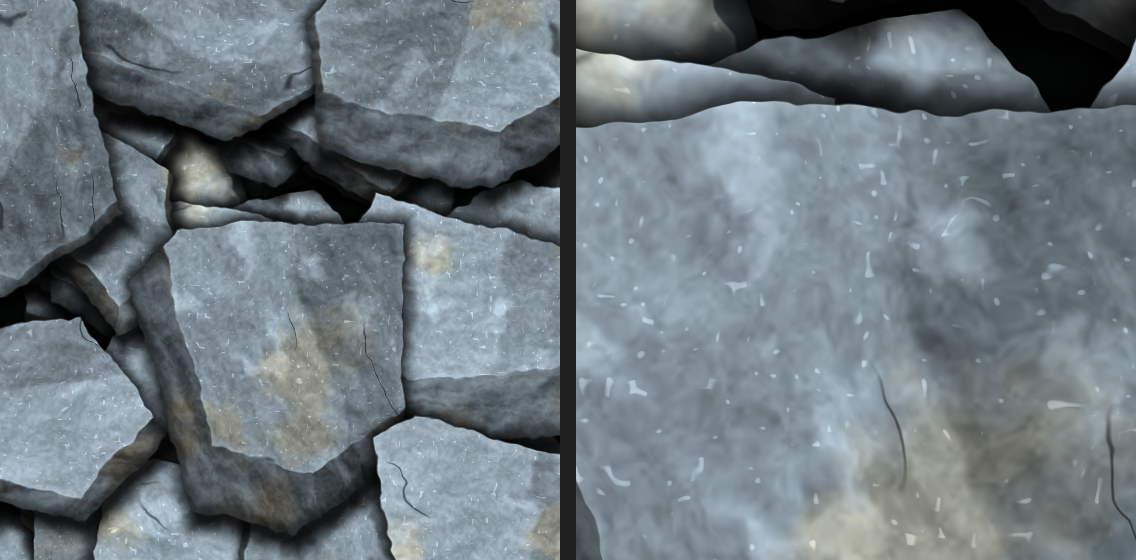
Left: the whole. Right: its middle third, enlarged.
Reproduce this texture procedurally as a Shadertoy shader.

```glsl
// Heap of angular blue-grey slate slabs with broken sides and dark gaps.

float hash(vec2 p) {
    vec3 q = fract(vec3(p.xyx) * 0.1031);
    q += dot(q, q.yzx + 33.33);
    return fract((q.x + q.y) * q.z);
}

float noise(vec2 p) {
    vec2 i = floor(p), f = fract(p);
    f = f * f * (3.0 - 2.0 * f);
    return mix(mix(hash(i), hash(i + vec2(1, 0)), f.x),
               mix(hash(i + vec2(0, 1)), hash(i + vec2(1, 1)), f.x), f.y);
}

float fbm(vec2 p) {
    float sum = 0.0, amp = 0.5;
    for (int i = 0; i < 5; i++) {
        sum += amp * noise(p);
        p = mat2(1.6, 1.2, -1.2, 1.6) * p + 7.3;
        amp *= 0.5;
    }
    return sum;
}

// Stone surface: side is 0 on the upper face and 1 on the broken flank.
vec3 stone(vec2 p, vec2 axis, float seed, float faceSeed, float side, float edge) {
    vec2 q = p + seed * 37.0;
    vec2 along = vec2(dot(q, axis), dot(q, vec2(-axis.y, axis.x)));
    float mottle = fbm(q * 7.0) - 0.48;
    float chips = fbm(along * vec2(18, 30)) - fbm(along * vec2(18, 30) + vec2(0.15, -0.3));
    float grain = noise(q * 230.0) + noise(q * 120.0) - 1.0;

    // Upper face, split into two planes by a wavering ridge
    float ridge = dot(p, vec2(cos(seed * 40.0), sin(seed * 40.0))) + 0.09 * mottle + 0.04;
    float top = 0.93 + 0.26 * seed + 0.45 * mottle + 0.5 * chips + 0.12 * grain;
    top -= 0.2 * smoothstep(0.006, -0.006, ridge);
    top += 0.22 * smoothstep(0.56, 0.7, fbm(q * 13.0 + 4.0));
    top += 0.3 * smoothstep(0.86, 0.97, noise(q * 160.0 + 9.0));
    float crack = abs(noise(along * vec2(5, 14)) - 0.5);
    top *= 1.0 - 0.5 * smoothstep(0.022, 0.0, crack) * smoothstep(0.58, 0.68, noise(q * 9.0));
    top += 0.14 * exp(-abs(edge) * 160.0);

    // Flank with layered streaks
    float streaks = fbm(along * vec2(9, 60)) - 0.48;
    float flank = 0.45 + 0.32 * faceSeed + 0.5 * mottle + 0.4 * streaks + 0.7 * chips + 0.09 * grain;

    vec3 slate = vec3(0.52, 0.58, 0.62);
    vec3 topColor = slate * top;
    float stain = smoothstep(0.6, 0.74, fbm(q * 6.0 + 21.0));
    topColor = mix(topColor, vec3(0.60, 0.57, 0.48) * top, 0.6 * stain);
    vec3 flankColor = mix(slate, vec3(0.58, 0.56, 0.50), smoothstep(0.5, 0.75, fbm(q * 8.0 + 5.0))) * flank;
    // A few freshly split flanks are cream
    flankColor = mix(flankColor, vec3(0.72, 0.68, 0.57) * (0.7 + 0.6 * flank), step(0.96, faceSeed) * 0.8);
    return mix(topColor, flankColor, side);
}

void mainImage(out vec4 fragColor, in vec2 fragCoord) {
    vec2 uv = fragCoord / iResolution.y;
    float blur = 1.4 / iResolution.y;

    // Ragged outlines
    vec2 p = uv + 0.035 * (vec2(fbm(uv * 9.0), fbm(uv * 9.0 + 50.0)) - 0.48);
    p += 0.006 * (vec2(noise(uv * 65.0), noise(uv * 65.0 + 80.0)) - 0.5);

    vec3 color = vec3(0.05, 0.07, 0.07) * (0.6 + 0.8 * fbm(uv * 20.0));

    // Small stones lie below, large slabs on top
    for (int n = 5; n >= 3; n--) {
        for (int i = 0; i < n * n; i++) {
            int id = i * 7 % (n * n);
            vec2 seed = vec2(id, n * 19);
            float rnd = hash(seed + 0.5);
            if (n < 5 && hash(seed + 3.1) < 0.2) continue;

            vec2 jitter = vec2(hash(seed + 5.7), hash(seed + 8.3)) - 0.5;
            vec2 center = (vec2(id % n, id / n) + 0.5 + 0.7 * jitter) / float(n);
            vec2 q = p - center * 1.1 + 0.05;
            float radius = (0.48 + 0.2 * hash(seed + 11.9)) / float(n);
            if (length(q) > radius * 4.0) continue;

            float tilt = -0.6 + 1.7 * (hash(seed + 14.2) - 0.5);
            vec2 drop = radius * vec2(0.5 * (rnd - 0.5), -0.2 - 0.45 * hash(seed + 17.6));
            vec2 shade = drop + vec2(0.008, -0.022);

            // Convex outline, its downward sweep and the cast shadow
            float top = -9.0, body = -9.0, shadow = -9.0, faceSeed = 0.0;
            for (int k = 0; k < 6; k++) {
                float kSeed = hash(seed + float(k) * 2.37 + 40.0);
                float angle = (float(k) + 0.65 * kSeed) * 1.0472;
                float reach = radius * (0.75 + 0.45 * hash(seed + float(k) * 3.71 + 70.0));
                reach *= length(vec2(1.35, 0.8) * vec2(cos(angle), sin(angle)));
                vec2 normal = vec2(cos(angle + tilt), sin(angle + tilt));
                float d = dot(q, normal) - reach;
                if (d > top) faceSeed = kSeed;
                top = max(top, d);
                body = max(body, d - max(0.0, dot(normal, drop)));
                shadow = max(shadow, d - max(0.0, dot(normal, shade)));
            }

            color *= mix(0.13, 1.0, smoothstep(-0.012, 0.034, shadow));
            float cover = smoothstep(blur, -blur, body);
            if (cover > 0.0) {
                float side = smoothstep(-blur, blur, top);
                vec3 rock = stone(q, vec2(cos(tilt), sin(tilt)), rnd, faceSeed, side, top);
                rock *= 1.0 - 0.45 * side * smoothstep(-0.03, 0.0, body);
                color = mix(color, rock, cover);
            }
        }
    }
    fragColor = vec4(clamp(color, 0.0, 1.0), 1.0);
}
```
